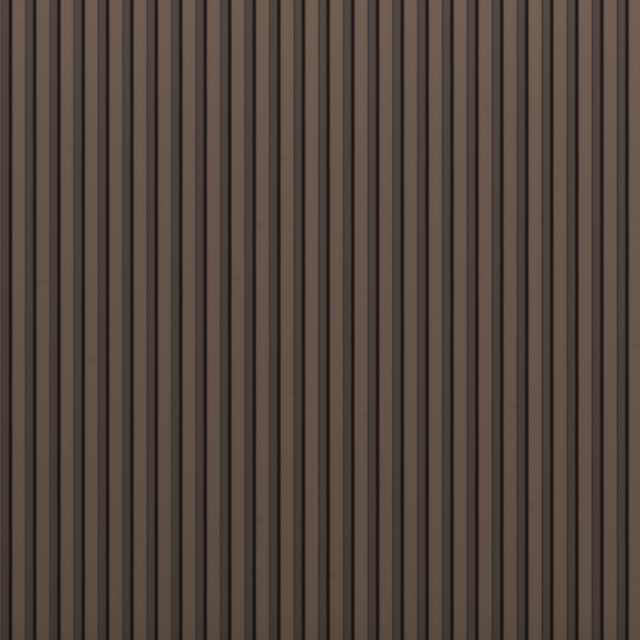
A WebGL 1 fragment shader for this texture:

```glsl
precision highp float;

uniform vec2 u_resolution;

vec2 hash2(vec2 p) {
  return fract(sin(vec2(dot(p, vec2(127.1, 311.7)), dot(p, vec2(269.5, 183.3)))) * 4375.85);
}

// Distance to the nearest scattered point, and a random value of its cell
vec2 cellular(vec2 p) {
  vec2 nearest = vec2(8.0, 0.0);
  for (int j = -1; j <= 1; j++) {
    for (int i = -1; i <= 1; i++) {
      vec2 cell = floor(p) + vec2(float(i), float(j));
      float d = length(cell + hash2(cell) - p);
      if (d < nearest.x) nearest = vec2(d, hash2(cell + 31.7).x);
    }
  }
  return nearest;
}

// Soft-edged band from a to b
float band(float x, float a, float b, float soft) {
  return smoothstep(a - soft, a + soft, x) - smoothstep(b - soft, b + soft, x);
}

void main() {
  vec2 uv = gl_FragCoord.xy / u_resolution;
  float soft = max(0.05, 20.0 / u_resolution.x);

  // Slat coordinate: 26 straight slats, slightly wider to the right
  float across = 25.95 * (uv.x - 0.0166) + 0.52 * uv.x * (1.0 - uv.x);
  across += 0.0015 * sin(uv.y * 37.0 + floor(across + 0.5) * 2.3);
  float x = fract(across);
  float variation = hash2(vec2(floor(across), 5.0)).x - 0.5;

  // Raised face, recessed strip and the shadow lines beside it
  float face = band(x, 0.07, 0.61, soft);
  vec3 color = mix(vec3(0.288, 0.247, 0.222), vec3(0.386, 0.323, 0.279), face);
  color *= 1.0 + 0.025 * face * sin((x - 0.08) * 6.0);
  float stepShadow = band(x, 0.60, 0.655, soft);
  color *= 1.0 - stepShadow * (0.16 + 0.18 * uv.x + 0.1 * variation);
  float gap = 1.0 - smoothstep(0.0, 0.125, min(x, 1.0 - x));
  color = mix(color, vec3(0.105, 0.08, 0.068), gap);

  // Light falling from the top, a little stronger at the right
  float light = mix(0.92, 1.09, uv.y) + 0.04 * (uv.x - 0.5);
  light += 0.03 * smoothstep(0.75, 1.0, uv.y) - 0.03 * smoothstep(0.05, 0.0, uv.y);
  color *= light * (1.0 + 0.02 * variation);
  color += vec3(-0.003, 0.0, 0.007) * (uv.y - 0.3);

  // Vertical streaks and cloudy mottling
  float streak = sin(uv.x * 611.0 + sin(uv.y * 5.0)) + sin(uv.x * 947.0 + uv.y * 3.0);
  float cloud = sin(uv.x * 23.0 + 2.0 * sin(uv.y * 9.0)) * sin(uv.y * 17.0 + uv.x * 11.0);
  color *= 1.0 + 0.005 * streak + 0.005 * cloud;

  // Fine grain and sparse faint stains, some ring-shaped
  color *= 1.0 + 0.025 * (cellular(uv * vec2(190.0, 110.0)).x - 0.45);
  vec2 stain = cellular(uv * 18.0 + 3.0);
  float disc = smoothstep(0.15, 0.05, stain.x) * step(0.88, stain.y);
  float ring = band(stain.x, 0.08, 0.13, 0.03) * step(stain.y, 0.06);
  color *= 1.0 - 0.04 * disc + 0.04 * ring;
  vec2 fleck = cellular(uv * 42.0);
  color += 0.02 * smoothstep(0.13, 0.04, fleck.x) * step(0.94, fleck.y);

  gl_FragColor = vec4(color, 1.0);
}
```
